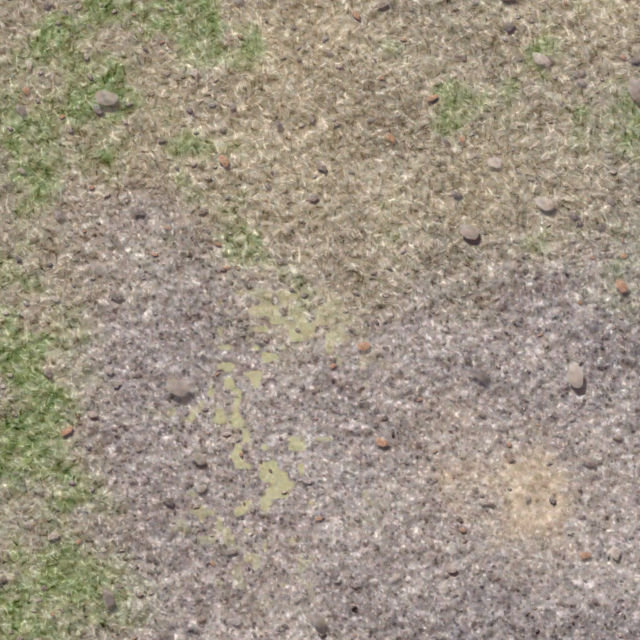
A WebGL 2 fragment shader for this texture:

```glsl
#version 300 es
precision highp float;

uniform vec2 u_resolution;
out vec4 fragColor;

float hash(vec2 p) {
    return fract(sin(dot(p, vec2(127.1, 311.7))) * 43758.5453);
}

vec2 hash2(vec2 p) {
    return vec2(hash(p), hash(p + 37.3));
}

mat2 rotation(float a) {
    return mat2(cos(a), sin(a), -sin(a), cos(a));
}

float noise(vec2 p) {
    vec2 i = floor(p), f = fract(p);
    f = f * f * (3.0 - 2.0 * f);
    return mix(mix(hash(i), hash(i + vec2(1, 0)), f.x),
               mix(hash(i + vec2(0, 1)), hash(i + vec2(1, 1)), f.x), f.y);
}

float fbm(vec2 p) {
    float sum = 0.0, amp = 0.533;
    for (int i = 0; i < 4; i++) {
        sum += amp * noise(p);
        p = rotation(0.7) * p * 2.03 + 11.7;
        amp *= 0.5;
    }
    return sum;
}

// Summed tone of short straws and flakes lying in all directions
float litter(vec2 uv, float freq, float grass) {
    vec2 p = rotation(freq) * uv * freq;
    float soft = 0.09 + freq / u_resolution.y * 0.6;
    float tone = 0.0;
    for (int y = -1; y <= 1; y++)
    for (int x = -1; x <= 1; x++) {
        vec2 cell = floor(p) + vec2(x, y);
        vec2 q = p - cell - hash2(cell);
        float angle = 0.5 - freq + (hash(cell + 5.1) - 0.5) * 2.7;
        vec2 dir = vec2(cos(angle), -sin(angle));
        float halfLength = mix(0.16, 0.42, grass) * (0.4 + hash(cell + 9.4));
        q -= dir * clamp(dot(q, dir), -halfLength, halfLength);
        float width = mix(0.2, 0.13, grass) * (0.6 + 0.7 * hash(cell + 2.8));
        tone += (hash(cell + 17.9) - 0.48) * (1.0 - smoothstep(-soft, soft, length(q) - width));
    }
    return tone;
}

float stoneDistance(vec2 q, float radius, float angle, vec2 seed) {
    q = rotation(angle) * q;
    float bumps = noise(q / radius * 1.6 + seed * 7.3);
    return length(q * vec2(1.0, 1.65)) - radius * (0.6 + 0.7 * bumps);
}

// Half-buried stones, lit from above, with a dark shadow beneath
vec3 addStones(vec3 color, vec2 uv, float freq, float density) {
    vec2 p = rotation(0.35) * uv * freq + freq;
    vec2 down = rotation(0.35) * vec2(0.25, -0.6);
    float soft = 0.025 + freq * 0.0012 + freq / u_resolution.y * 0.5;
    for (int y = -1; y <= 1; y++)
    for (int x = -1; x <= 1; x++) {
        vec2 cell = floor(p) + vec2(x, y);
        if (hash(cell + 3.7) > density) continue;
        vec2 q = p - cell - 0.2 - 0.6 * hash2(cell + 8.2);
        float radius = mix(0.1, 0.27, pow(hash(cell + 21.4), 2.0));
        float angle = (hash(cell + 6.6) - 0.5) * 2.0;
        float shade = stoneDistance(q - down * radius, radius * 0.9, angle, cell);
        float body = stoneDistance(q, radius, angle, cell);
        float depth = 0.35 + 0.6 * hash(cell + 14.2);
        color = mix(color, vec3(0.23, 0.19, 0.20), depth * (1.0 - smoothstep(-soft, soft * 1.6, shade)));
        vec3 rock = mix(vec3(0.50, 0.45, 0.43), vec3(0.80, 0.73, 0.68), hash(cell + 30.5));
        rock = mix(rock, vec3(0.74, 0.57, 0.47), step(0.85, hash(cell + 41.3)));
        rock += 0.13 * clamp(-dot(q, down) / radius, -1.0, 1.0);
        rock += 0.16 * (noise(q / radius * 3.0 + cell) - 0.5);
        color = mix(color, rock, 0.85 * (1.0 - smoothstep(-soft, soft, body)));
    }
    return color;
}

void main() {
    vec2 uv = gl_FragCoord.xy / u_resolution.y;
    float patches = fbm(uv * 5.0 + 3.0);
    float clumps = fbm(uv * 13.0 + 20.0);

    // Dry grass above and at the left, bare soil at the lower right
    float edge = max(uv.y - 0.60, 0.22 - uv.x) + (patches - 0.5) * 0.45;
    float grass = smoothstep(-0.14, 0.14, edge);
    vec3 color = mix(vec3(0.635, 0.585, 0.565), vec3(0.645, 0.595, 0.520), grass);
    color += (clumps - 0.5) * vec3(0.20, 0.20, 0.18);
    color += (fbm(uv * 4.0 + 50.0) - 0.5) * vec3(0.10, 0.07, 0.02);

    // Living green tufts
    float green = smoothstep(0.50, 0.68, clumps * 0.6 + fbm(uv * 6.0 + 71.0) * 0.4
                             + 0.13 * smoothstep(0.50, 0.1, uv.x) - 0.03);
    green *= grass * (0.5 + 0.7 * noise(uv * 75.0));
    color = mix(color, vec3(0.46, 0.51, 0.33), 0.85 * green);

    // Pale sandy spill
    vec2 spill = rotation(0.9) * (uv - vec2(0.81, 0.22));
    float sand = smoothstep(0.15, 0.0, length(spill * vec2(0.85, 1.6)) + (clumps - 0.5) * 0.35);
    color = mix(color, vec3(0.80, 0.715, 0.62), 0.8 * sand);

    // Crumbly relief and fine mottling
    vec2 ground = uv * 62.0 + 4.0 * patches;
    float relief = fbm(ground) - fbm(ground + vec2(-0.12, 0.35));
    color += relief * 0.38 * (1.0 - 0.4 * sand);
    color += (fbm(uv * 120.0) - 0.5) * vec3(0.24, 0.24, 0.23);

    // Straw and flakes at three sizes
    float tone = litter(uv, 58.0, grass) * 0.25
               + litter(uv, 91.0, grass) * 0.33
               + litter(uv, 133.0, grass) * 0.33;
    color += tone * vec3(1.0, 0.98, 0.95) * (1.0 - 0.4 * sand);

    // Small yellowish sprouts
    float sprouts = smoothstep(0.62, 0.74, noise(uv * 70.0) * 0.5 + noise(uv * 17.0 + 9.0) * 0.5);
    sprouts *= smoothstep(0.24, 0.08, length((uv - vec2(0.42, 0.33)) * vec2(1.0, 0.7)));
    color = mix(color, vec3(0.79, 0.77, 0.58), 0.7 * sprouts);

    // Stones from grit to cobbles
    color = addStones(color, uv, 44.0, 0.16);
    color = addStones(color, uv, 25.0, 0.22);
    color = addStones(color, uv, 12.0, 0.17);

    // Faint colour speckle
    vec2 speckle = vec2(noise(uv * 160.0 + 5.0), noise(uv * 150.0 + 90.0)) - 0.5;
    color += vec3(speckle.x, 0.0, speckle.y) * 0.05;
    fragColor = vec4(clamp(color, 0.0, 1.0), 1.0);
}
```
